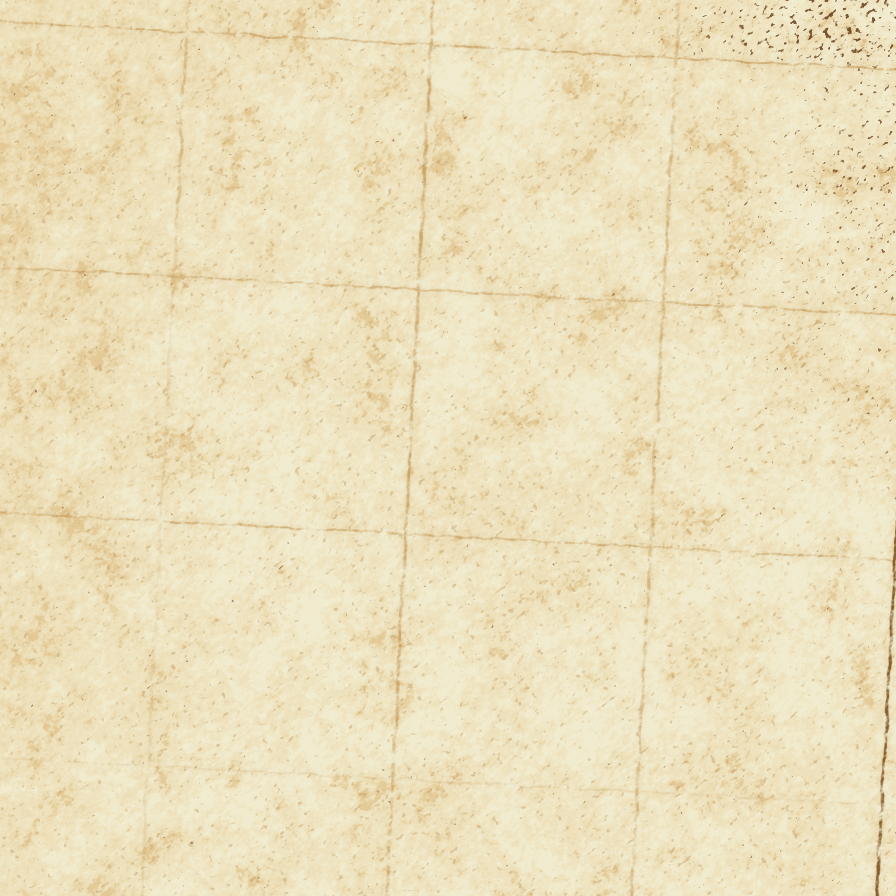
This texture is drawn by a WebGL 2 fragment shader. Its source:

```glsl
#version 300 es
precision highp float;

uniform vec2 u_resolution;
out vec4 outColor;

// Layout
const float TILE_SIZE = 0.2735;
const float TILT = 0.053;
const vec2 GRID_ORIGIN = vec2(0.467, 0.677);
const float VERTICAL_WIDTH = 0.0014;
const float HORIZONTAL_WIDTH = 0.0009;
const float JOINT_WOBBLE = 0.0045;
const vec4 VERTICAL_STRENGTH = vec4(0.26, 0.85, 0.66, 1.3);
const vec4 HORIZONTAL_STRENGTH = vec4(0.26, 0.72, 0.68, 0.78);

// Wear
const float STAIN_SCALE = 13.0;
const float GRAIN_SCALE = 75.0;
const float SPECK_SCALE = 125.0;
const float PIT_SCALE = 150.0;

// Colours
const vec3 PALE = vec3(0.945, 0.926, 0.815);
const vec3 CREAM = vec3(0.934, 0.884, 0.738);
const vec3 SAND = vec3(0.890, 0.790, 0.585);
const vec3 JOINT = vec3(0.780, 0.620, 0.370);
const vec3 SPECK = vec3(0.750, 0.590, 0.360);
const vec3 PIT = vec3(0.400, 0.240, 0.100);

float hash(vec2 cell) {
    uvec2 q = uvec2(ivec2(cell)) * uvec2(1597334673u, 3812015801u);
    uint n = (q.x ^ q.y) * 1597334673u;
    n = (n ^ (n >> 15)) * 2246822519u;
    return float((n ^ (n >> 13)) >> 8) / 16777216.0;
}

float cornerSlope(vec2 cell, vec2 offset) {
    float angle = 6.28319 * hash(cell);
    return dot(vec2(cos(angle), sin(angle)), offset);
}

float gradientNoise(vec2 p) {
    vec2 i = floor(p), f = p - i;
    vec2 w = f * f * f * (f * (f * 6.0 - 15.0) + 10.0);
    vec2 e = vec2(1.0, 0.0);
    float low = mix(cornerSlope(i, f), cornerSlope(i + e, f - e), w.x);
    float high = mix(cornerSlope(i + e.yx, f - e.yx), cornerSlope(i + 1.0, f - 1.0), w.x);
    return mix(low, high, w.y);
}

float fbm(vec2 p, int octaves, float roughness) {
    float sum = 0.0, amplitude = 0.6;
    for (int k = 0; k < octaves; k++) {
        sum += amplitude * gradientNoise(p);
        p = mat2(1.6, 1.2, -1.2, 1.6) * p + 17.3;
        amplitude *= roughness;
    }
    return sum;
}

// Coverage of a line with soft edges at least one pixel wide
float line(float dist, float halfWidth, float pixel) {
    float soft = max(pixel, halfWidth);
    return 1.0 - smoothstep(halfWidth - soft * 0.5, halfWidth + soft, abs(dist));
}

void main() {
    vec2 uv = gl_FragCoord.xy / u_resolution;
    float pixel = 1.0 / min(u_resolution.x, u_resolution.y);

    // Tilted grid of square slabs
    float c = cos(TILT), s = sin(TILT);
    vec2 grid = mat2(c, s, -s, c) * (uv - GRID_ORIGIN) / TILE_SIZE;
    vec2 nearest = round(grid);
    vec2 wobble = vec2(fbm(uv * 28.0, 4, 0.6), fbm(uv * 28.0 + 50.0, 4, 0.6));
    vec2 toJoint = (grid - nearest) * TILE_SIZE + JOINT_WOBBLE * wobble;

    // Broad warmth, stains and fine grain, brushed along a slant
    vec2 slanted = mat2(0.74, -0.82, 0.52, 1.0) * uv;
    float stain = fbm(uv * STAIN_SCALE + 3.0, 5, 0.74);
    float broad = fbm(uv * 3.5 + 31.0, 4, 0.6);
    float grain = fbm(slanted * GRAIN_SCALE, 3, 0.85);
    float tileTint = hash(floor(grid) + 7.0) - 0.5;
    float warmth = 0.22 * (1.0 - smoothstep(0.0, 0.3, uv.x))
                 + 0.15 * smoothstep(0.5, 1.0, uv.y) * (1.0 - 0.5 * uv.x);
    float tone = 0.24 + warmth + 0.62 * stain + 0.36 * broad + 0.56 * grain + 0.08 * tileTint;
    tone += 0.35 * smoothstep(0.22, 0.6, stain + 0.35 * grain);
    tone = clamp(tone, 0.0, 1.1);
    vec3 color = mix(PALE, CREAM, smoothstep(-0.05, 0.45, tone));
    color = mix(color, SAND, smoothstep(0.35, 1.1, tone));

    // Small soft tan specks, denser within stains
    float speck = gradientNoise(slanted * SPECK_SCALE + 9.0)
                + 0.6 * gradientNoise(slanted.yx * SPECK_SCALE * 1.9 + 40.0);
    float speckLimit = 0.32 - 0.30 * stain - 0.12 * broad;
    color = mix(color, SPECK, 0.42 * smoothstep(speckLimit, speckLimit + 0.38, speck));

    // Dark pits gathered at the upper right, sparse elsewhere
    float band = smoothstep(0.9, 1.08, grid.y) * smoothstep(0.62, 0.92, uv.x);
    float side = smoothstep(0.70, 1.02, uv.x) * smoothstep(0.30, 0.85, uv.y);
    float density = max(band, 0.72 * side);
    float pit = gradientNoise(slanted * PIT_SCALE + 71.0)
              + 0.4 * gradientNoise(slanted * PIT_SCALE * 2.1);
    float pitLimit = mix(0.55, 0.20, density) - 0.15 * stain;
    float pitCover = smoothstep(pitLimit, pitLimit + 0.26, pit);
    color = mix(color, PIT, pitCover * mix(0.55, 0.85, density));

    // Joints break up along their length, with a faint stained border
    ivec2 index = clamp(ivec2(nearest) + ivec2(1, 2), 0, 3);
    vec2 strength = vec2(VERTICAL_STRENGTH[index.x], HORIZONTAL_STRENGTH[index.y]);
    strength.x += index.x == 0 ? 0.35 * smoothstep(0.6, 0.8, uv.y) : 0.0;
    strength *= clamp(0.75 + 1.3 * fbm(uv * 22.0 + 5.0, 4, 0.7) + 1.1 * grain, 0.05, 1.25);
    vec2 core = vec2(line(toJoint.x, VERTICAL_WIDTH, pixel), line(toJoint.y, HORIZONTAL_WIDTH, pixel));
    vec2 halo = exp(-abs(toJoint) / 0.005);
    vec2 cover = strength * (0.62 * core + 0.20 * halo);
    float joint = clamp(max(cover.x, cover.y), 0.0, 1.0);
    float darkJoint = index.x == 3 ? 0.65 * core.x : 0.0;
    color = mix(color, mix(JOINT, PIT, darkJoint), joint);

    outColor = vec4(color, 1.0);
}
```
